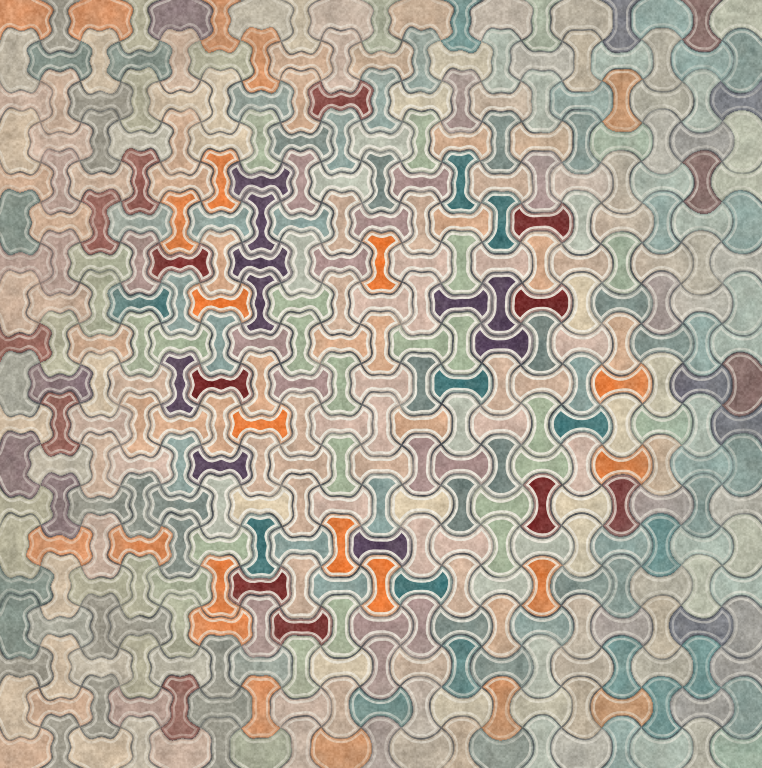
Give the GLSL for this pattern, as a Shadertoy shader.

```glsl
// Interlocking spool-shaped tiles in a 19 by 19 weave, painted as worn watercolour with inked edges.

float hash(vec2 p) {
    vec3 h = fract(vec3(p.xyx) * 0.1031);
    h += dot(h, h.yzx + 33.33);
    return fract((h.x + h.y) * h.z);
}

float noise(vec2 p) {
    vec2 i = floor(p), f = fract(p);
    f = f * f * (3.0 - 2.0 * f);
    return mix(mix(hash(i), hash(i + vec2(1, 0)), f.x),
               mix(hash(i + vec2(0, 1)), hash(i + vec2(1, 1)), f.x), f.y);
}

// Height of a tile's bulge, from a corner (x = 0) to the middle of a side (x = 0.5).
// Morph turns smooth axe heads (0) into notched bow ties (1).
float bulge(float x, float morph) {
    float rise = 1.0 - pow(max(1.0 - 2.0 * x, 0.0), mix(2.3, 4.4, morph));
    return mix(0.29, 0.34, morph) * rise - 0.10 * morph * smoothstep(0.2, 0.5, x);
}

float segmentDistance(vec2 p, vec2 a, vec2 b) {
    vec2 ab = b - a;
    return length(p - a - ab * clamp(dot(p - a, ab) / dot(ab, ab), 0.0, 1.0));
}

// Distance to half of a side, running right from the corner at the origin.
float armDistance(vec2 p, float morph) {
    float d = 1.0;
    vec2 a = vec2(0);
    for (int i = 1; i <= 9; i++) {
        float t = float(i) / 9.0, x = 0.5 * t * mix(t, 1.0, 0.4);
        vec2 b = vec2(x, bulge(x, morph));
        d = min(d, segmentDistance(p, a, b));
        a = b;
    }
    return d;
}

// Returns the tile's cell in xy and the distance to its outline in z.
vec3 weave(vec2 p, float morph) {
    vec2 corner = floor(p) + 0.5;
    vec2 q = p - corner;
    float mirror = 1.0 - 2.0 * mod(floor(p.x) + floor(p.y), 2.0);
    q.x *= mirror;

    // Four arms turn about each corner: fold them into one quadrant.
    bool level = q.x * q.y > 0.0;
    vec2 f = level ? abs(q) : abs(q.yx);
    vec2 side = vec2(q.x < 0.0 ? -1.0 : 1.0, q.y < 0.0 ? -1.0 : 1.0);
    if (f.y < bulge(f.x, morph)) side = vec2(side.y, -side.x);
    side.x *= mirror;

    float own = armDistance(f, morph);
    float turned = min(armDistance(vec2(f.y, -f.x), morph),
                       armDistance(vec2(-f.y, f.x), morph));

    // Border tiles swallow the tips of tiles beyond the canvas.
    bool dropLevel = abs(corner.y) > 9.0, dropUpright = abs(corner.x) > 9.0;
    if (level ? dropLevel : dropUpright) own = 1.0;
    if (level ? dropUpright : dropLevel) turned = 1.0;
    vec2 cell = clamp(corner + 0.5 * side, -9.0, 9.0);
    return vec3(cell, min(own, turned));
}

vec3 tileColour(vec2 cell, float vivid) {
    vec3 washes[9] = vec3[9](
        vec3(0.80, 0.68, 0.59), vec3(0.86, 0.79, 0.67), vec3(0.63, 0.69, 0.58),
        vec3(0.53, 0.62, 0.60), vec3(0.65, 0.54, 0.53), vec3(0.84, 0.66, 0.53),
        vec3(0.72, 0.74, 0.68), vec3(0.45, 0.51, 0.49), vec3(0.82, 0.71, 0.65));
    vec3 accents[4] = vec3[4](
        vec3(0.43, 0.13, 0.13), vec3(0.32, 0.25, 0.34),
        vec3(0.91, 0.46, 0.20), vec3(0.24, 0.44, 0.45));
    vec2 seed = cell + 40.0;
    vec3 colour = washes[int(hash(seed) * 8.999)];
    if (hash(seed + 71.3) < 0.23) colour = accents[int(hash(seed + 137.9) * 3.999)];

    // Colours fade towards the rim, cooler at right and warmer at left.
    vec3 rim = mix(vec3(0.75, 0.66, 0.58), vec3(0.59, 0.68, 0.65),
                   smoothstep(-8.0, 9.0, cell.x + 5.0 * hash(seed + 19.7) - 2.5));
    return mix(rim, colour, mix(0.48, 1.0, vivid));
}

// Ink coverage of a line with the given half width.
float stroke(float d, float halfWidth, float pixel) {
    return 1.0 - smoothstep(halfWidth - 0.6 * pixel, halfWidth + 0.6 * pixel, abs(d));
}

void mainImage(out vec4 fragColor, in vec2 fragCoord) {
    vec2 p = (fragCoord / iResolution.xy - 0.5) * 19.0;
    float pixel = 19.0 / min(iResolution.x, iResolution.y);

    // Hand-drawn wobble, then the tile under this point.
    vec2 drawn = p + 0.07 * (vec2(noise(p * 1.7 + 50.0), noise(p * 1.7 + 90.0)) - 0.5);
    drawn = clamp(drawn, -9.499, 9.499);
    float morph = smoothstep(-5.0, 5.0, 0.5 * p.y - p.x);
    vec3 tile = weave(drawn, morph);
    float vivid = 1.0 - smoothstep(4.5, 9.0, length(p * vec2(1.0, 0.95)));

    // Watercolour fill with a paler rim outside the white inset line.
    vec3 colour = tileColour(tile.xy, vivid);
    float blotch = 0.6 * noise(p * 2.6 + 30.0) + 0.4 * noise(p * 7.0 + 60.0);
    colour *= 0.88 + 0.24 * blotch;
    colour = mix(colour, vec3(0.78, 0.75, 0.68), 0.16 * noise(p * 4.0 + 120.0));
    float paleRim = 1.0 - smoothstep(0.07, 0.07 + pixel, tile.z);
    colour = mix(colour, vec3(0.78, 0.75, 0.69), 0.65 * paleRim * vivid);

    // White inset line and worn dark outline.
    float wear = noise(p * 1.9 + 200.0);
    float white = stroke(tile.z - 0.088, 0.029, pixel);
    colour = mix(colour, vec3(0.93, 0.91, 0.86), white * mix(0.22 + 0.35 * wear, 0.92, vivid));
    float ink = stroke(tile.z, 0.022, pixel);
    colour = mix(colour, vec3(0.20, 0.22, 0.25), ink * mix(0.25, 0.85, wear) * mix(0.75, 1.0, vivid));

    // Paper grain.
    colour += 0.09 * (noise(p * 14.0 + 300.0) - 0.5) + 0.07 * (noise(p * 27.0 + 500.0) - 0.5);
    fragColor = vec4(clamp(colour, 0.0, 1.0), 1.0);
}
```
